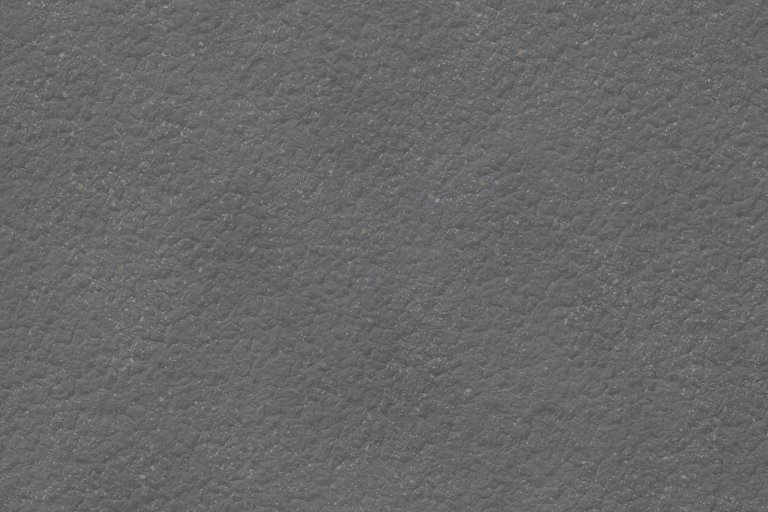
Give the GLSL for this texture, as a WebGL 1 fragment shader.

```glsl
precision highp float;
uniform vec2 u_resolution;

vec3 hash3(vec2 p) {
  vec3 q = fract(p.xyx * vec3(0.1031, 0.1030, 0.0973));
  q += dot(q, q.yxz + 33.33);
  return fract((q.xxy + q.yzz) * q.zyx);
}

float noise(vec2 p) {
  vec2 i = floor(p);
  vec2 f = fract(p);
  f = f * f * (3.0 - 2.0 * f);
  float low = mix(hash3(i).x, hash3(i + vec2(1.0, 0.0)).x, f.x);
  float high = mix(hash3(i + vec2(0.0, 1.0)).x, hash3(i + 1.0).x, f.x);
  return mix(low, high, f.y);
}

vec2 turn(vec2 v, float angle) {
  float c = cos(angle);
  float s = sin(angle);
  return vec2(c * v.x + s * v.y, c * v.y - s * v.x);
}

// Height of angular, flat-topped, tilted stones; the highest one wins
float stones(vec2 p, float scale, float seed) {
  p *= scale;
  vec2 cell = floor(p);
  float top = -1.0;
  for (int y = -1; y <= 1; y++) {
    for (int x = -1; x <= 1; x++) {
      vec2 id = cell + vec2(float(x), float(y));
      vec3 r = hash3(id + seed);
      vec3 tilt = hash3(id + seed + 71.0) - 0.5;
      vec2 d = p - id - r.xy;
      float lean = dot(d, tilt.xy);
      d = abs(turn(d, tilt.z * 3.14));
      float reach = max(d.x, 0.5 * d.x + 1.15 * d.y);
      top = max(top, 0.35 * r.z + lean - 2.0 * reach * reach * reach);
    }
  }
  return max(top, -0.5) / scale;
}

float roadHeight(vec2 p) {
  vec2 bend = vec2(noise(p * 60.0), noise(p * 60.0 + 19.0)) - 0.5;
  bend += 0.5 * vec2(noise(p * 130.0 + 7.0), noise(p * 130.0 + 43.0)) - 0.25;
  p += 0.009 * bend;
  float h = max(0.8 * stones(p, 18.0, 3.0) - 0.0075, 0.8 * stones(p, 42.0, 47.0));
  return h + 0.75 * stones(p, 74.0, 113.0) + 0.65 * stones(p, 135.0, 211.0);
}

// Scattered ragged chips, one at most per cell
float chips(vec2 p, float scale, float share, float seed) {
  p *= scale;
  vec2 id = floor(p);
  vec3 r = hash3(id + seed);
  vec3 shape = hash3(id + seed + 37.0);
  vec2 d = turn(fract(p) - 0.35 - 0.3 * r.xy, shape.x * 3.14);
  d /= vec2(0.34, 0.1 + 0.16 * shape.y);
  float body = 1.0 - smoothstep(0.4, 1.2, length(d) + 0.6 * noise(p * 5.0) - 0.3);
  return body * step(r.z, share) * (0.3 + 0.7 * shape.z);
}

void main() {
  vec2 p = gl_FragCoord.xy / u_resolution.y;
  vec2 toLight = vec2(-0.3, 0.95);

  // Relief and short cast shadows
  float h = roadHeight(p);
  float slope = (h - roadHeight(p + toLight * 0.0025)) / 0.0025;
  float shadow = smoothstep(0.004, 0.016, roadHeight(p + toLight * 0.009) - h);
  float tone = 0.402 + 0.023 * clamp(slope, -1.5, 1.8) - 0.026 * shadow;

  // Fine grain and broad wear
  tone += 0.03 * (noise(p * 290.0) - 0.5);
  tone += 0.018 * (noise(p * 12.0 + 31.0) - 0.5);
  tone += 0.022 * (noise(p * 4.0 + 8.0) - 0.5) + 0.006 * (0.75 - p.x);

  // Pale mineral glints, gathered in patches on the lit faces
  float patches = 0.2 + 1.6 * noise(p * 16.0 + 5.0) * noise(p * 5.0 + 2.0) * 2.0;
  float glint = chips(p, 52.0, 0.09 * patches, 17.0);
  glint = max(glint, chips(turn(p, 0.6), 88.0, 0.17 * patches, 29.0));
  glint = max(glint, chips(turn(p, 1.1), 140.0, 0.3 * patches, 53.0));
  glint *= 0.65 + 0.35 * smoothstep(-0.6, 0.6, slope);
  tone += 0.14 * glint;

  vec3 color = tone + mix(vec3(-0.003, 0.0, 0.006), vec3(0.004, 0.0, -0.003), glint);

  // Rare tan pebbles
  float pebble = chips(turn(p, 0.3), 40.0, 0.0035, 83.0);
  color = mix(color, vec3(0.58, 0.54, 0.44) + 0.5 * (tone - 0.4), 0.7 * pebble);

  gl_FragColor = vec4(color, 1.0);
}
```
